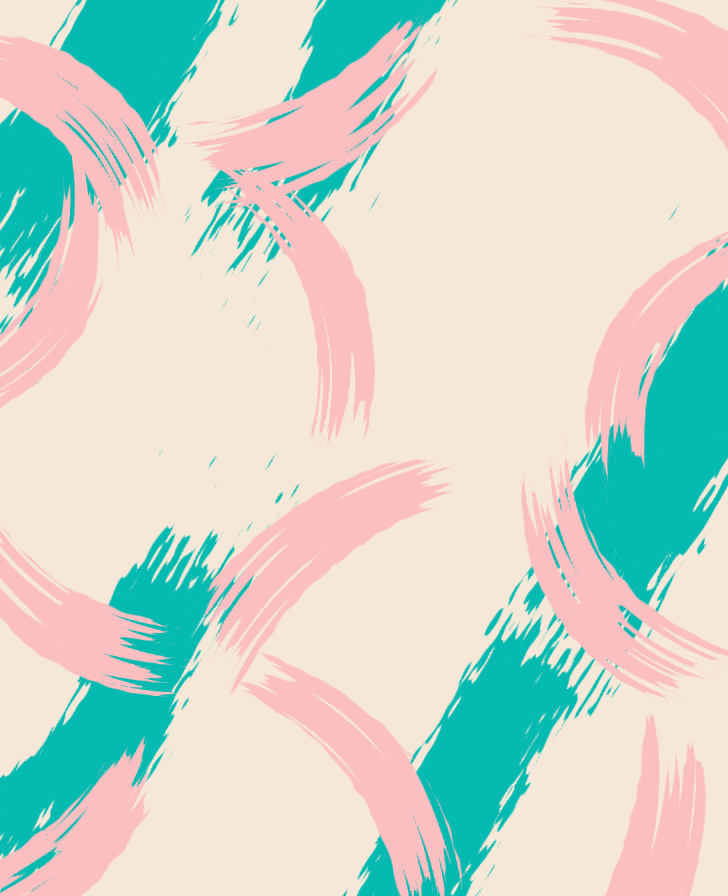
Reproduce this pattern procedurally as a WebGL 2 fragment shader.

```glsl
#version 300 es
precision highp float;
// Dry-brush abstract: broad teal swipes on one steep diagonal, under short curved
// pink strokes on a jittered grid. Each stroke is a signed field roughened by
// stretched gradient noise, so that bristle marks follow the direction of the brush.

uniform vec2 u_resolution;
out vec4 outColor;

const vec3 CREAM = vec3(0.96, 0.91, 0.85);
const vec3 PINK  = vec3(0.985, 0.75, 0.76);
const vec3 TEAL  = vec3(0.02, 0.73, 0.69);

const float EDGE_SOFTNESS = 1.4;                // in widths of one sample
const vec2  SWIPE_DIR     = vec2(0.52, 0.854);  // direction of the teal swipes
const vec2  SWIPE_PERIOD  = vec2(0.64, 0.38);   // along, across
const float SWIPE_LENGTH  = 0.21;               // half length
const float SWIPE_WIDTH   = 0.055;              // half width
const vec2  DAB_ORIGIN    = vec2(0.10, 0.09);
const vec2  DAB_PERIOD    = vec2(0.31, 0.27);
const float DAB_JITTER    = 0.11;
const int   DAB_COLUMNS   = 3;
const int   DAB_ROWS      = 4;

vec2 hash2(vec2 p) {
    vec3 q = fract(p.xyx * vec3(0.1031, 0.1030, 0.0973));
    q += dot(q, q.yzx + 33.33);
    return fract((q.xx + q.yz) * q.zy);
}

float cornerSlope(vec2 cell, vec2 offset) {
    float angle = 6.2832 * hash2(cell).x;
    return dot(vec2(cos(angle), sin(angle)), offset);
}

float gradientNoise(vec2 p) {
    vec2 cell = floor(p), f = fract(p);
    vec2 w = f * f * f * (f * (f * 6.0 - 15.0) + 10.0);
    vec2 e = vec2(1.0, 0.0);
    float low  = mix(cornerSlope(cell, f), cornerSlope(cell + e, f - e), w.x);
    float high = mix(cornerSlope(cell + e.yx, f - e.yx), cornerSlope(cell + 1.0, f - 1.0), w.x);
    return mix(low, high, w.y);
}

// Antialiased coverage of the region where the field is positive
float coverage(float field) {
    return clamp(0.5 + field / (EDGE_SOFTNESS * fwidth(field) + 1e-5), 0.0, 1.0);
}

// Teal swipes: wetness falls off slowly at the lower end and on the right side
float tealSwipes(vec2 p) {
    float u = dot(p, SWIPE_DIR);
    float v = dot(p, vec2(SWIPE_DIR.y, -SWIPE_DIR.x));
    float patches = gradientNoise(p * 6.0);
    float wet = -4.0;
    for (int band = -1; band <= 1; band++) {
        for (int row = 0; row <= 1; row++) {
            float k = float(band), j = float(row);
            vec2 center = vec2(0.24, 0.0) + SWIPE_PERIOD * vec2(j, k);
            center.x += 0.12 * cos(2.2 * k + 1.7 * (j - 1.0));
            center.y -= 0.15 * j * cos(1.6 * k);
            float along = u - center.x;
            float across = v - center.y + 0.03 * gradientNoise(vec2(u * 7.0, k * 5.3 + j));
            float width = SWIPE_WIDTH + 0.015 * j * k * k;
            float side = (width - abs(across)) / (across > 0.0 ? 0.032 : 0.018);
            float end = (SWIPE_LENGTH - abs(along)) / (along < 0.0 ? 0.17 : 0.08);
            // Sparse flecks around the swipe
            float flecks = -0.58 - 4.0 * abs(across - 0.03)
                         - 1.5 * max(abs(along) - 0.34, 0.0) + 0.5 * patches;
            wet = max(wet, max(min(side, end), flecks));
        }
    }
    float grain = gradientNoise(vec2(u * 14.0, v * 120.0))
                + 0.6 * gradientNoise(vec2(u * 36.0, v * 230.0));
    return coverage(wet + grain);
}

// One pink dab: a bent bar with split bristles at both ends
float pinkDab(vec2 p, vec2 id) {
    vec2 place = hash2(id + 7.0), shape = hash2(id + 19.0), curve = hash2(id + 43.0);
    vec2 center = DAB_ORIGIN + DAB_PERIOD * id + DAB_JITTER * (place - 0.5);
    float turn = mod(id.x + id.y, 2.0) < 0.5 ? 1.0 : -1.0;
    float angle = turn * mix(0.4, 1.35, shape.x);
    vec2 dir = vec2(cos(angle), sin(angle));
    vec2 q = p - center;
    float s = dot(q, dir);
    float bend = (curve.x < 0.5 ? -1.0 : 1.0) * mix(1.2, 2.6, curve.y);
    float t = dot(q, vec2(-dir.y, dir.x)) - bend * (s * s - 0.006);

    float halfLength = mix(0.12, 0.15, place.y);
    float halfWidth = mix(0.030, 0.046, shape.y) * (1.0 - 1.3 * s * turn);
    float seed = dot(id, vec2(3.7, 11.3)) + (s < 0.0 ? 50.5 : 0.5);
    float split = gradientNoise(vec2(t * 130.0, seed + s * 5.0));
    float bristles = 0.06 * gradientNoise(vec2(t * 60.0, seed))
                   + 0.03 * gradientNoise(vec2(t * 210.0, seed + s * 9.0))
                   - 0.13 * smoothstep(0.05, 0.5, split);
    float tips = halfLength + bristles + 0.4 * t * (shape.x - 0.5) - abs(s);
    float sides = halfWidth - abs(t) + 0.004 * gradientNoise(vec2(s * 45.0, seed + t * 20.0));
    return coverage(sides) * coverage(tips);
}

void main() {
    vec2 p = gl_FragCoord.xy / u_resolution.y;
    vec3 color = mix(CREAM, TEAL, tealSwipes(p));
    for (int column = 0; column < DAB_COLUMNS; column++) {
        for (int row = 0; row < DAB_ROWS; row++) {
            color = mix(color, PINK, pinkDab(p, vec2(column, row)));
        }
    }
    outColor = vec4(color, 1.0);
}
```
